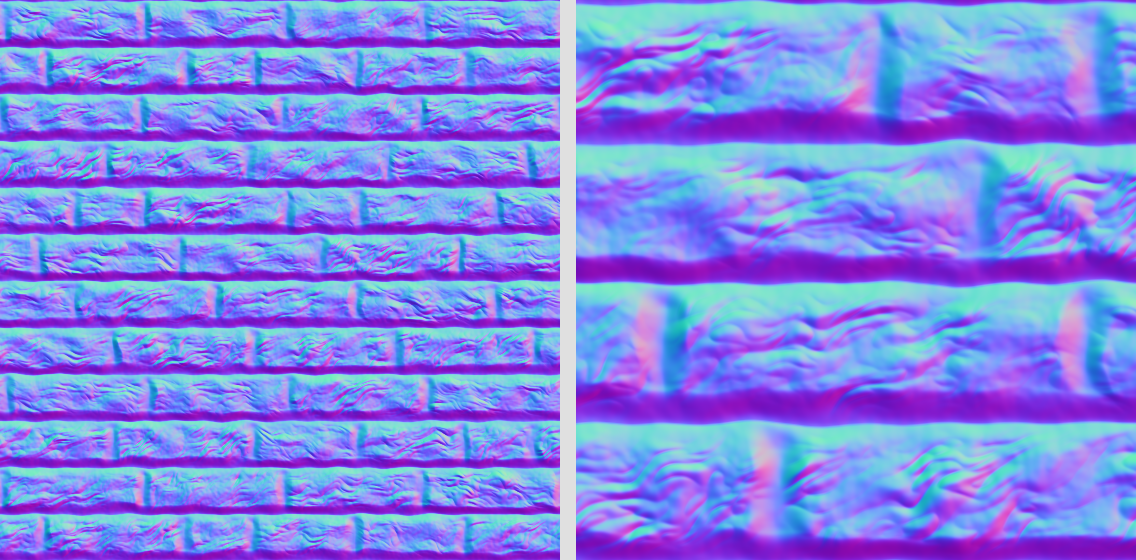
Left, the full canvas; right, a detail of the centre.
This texture map is drawn by a WebGL 2 fragment shader. Its source:

```glsl
#version 300 es
precision highp float;
// Tangent-space normal map of a weathered brick wall: twelve courses with mixed bonds.

uniform vec2 u_resolution;
out vec4 fragColor;

// Layout; lengths below are in course heights unless noted
const float COURSES = 12.0;
const float COURSE_SHIFT = 0.03;
const float EDGE_WOBBLE = 0.06;
// Start of the first brick and bond type of each course, bottom to top (canvas widths)
const float START[12] = float[12](0.078, 0.004, 0.202, 0.013, 0.202, 0.133,
                                  0.068, 0.133, 0.190, 0.000, 0.082, 0.007);
const int BOND[12] = int[12](1, 0, 2, 0, 0, 0, 0, 3, 0, 0, 1, 0);
// Joints after the first one for each bond type (canvas widths)
const vec4 JOINTS[4] = vec4[4](vec4(0.252, 0.504, 0.751, 1.0),
                               vec4(0.251, 0.372, 0.555, 0.750),
                               vec4(0.252, 0.436, 0.626, 0.750),
                               vec4(0.124, 0.380, 0.510, 0.753));

// Relief
const float UNDERSIDE = 0.23;
const float FACE_SLOPE = 0.04;
const float TOP_BEVEL = 0.21;
const float JOINT_DEPTH = 0.09;
const float LEFT_BEVEL = 0.19;
const float RIGHT_BEVEL = 0.22;
const float FACE_LEAN = 0.5;
const float END_WEAR = 0.12;
const float SWELL = 0.17;
const float CRACKS = 0.20;
const float CHIPS = 0.08;
const float GRAIN = 0.007;
const float SAMPLE_STEP = 0.013;
const float NOISE_WRAP = 24.0;
const float TAU = 6.2832;

float hash(vec2 p) {
    return fract(sin(dot(p, vec2(127.1, 311.7))) * 43758.5);
}

float cornerGradient(vec2 cell, vec2 offset) {
    float angle = TAU * hash(mod(cell, NOISE_WRAP));
    return dot(vec2(cos(angle), sin(angle)), offset);
}

// Wrapping gradient noise, roughly -0.7 to 0.7
float noise(vec2 p) {
    vec2 cell = floor(p), f = p - cell;
    vec2 w = f * f * f * (f * (f * 6.0 - 15.0) + 10.0);
    vec2 e = vec2(0.0, 1.0);
    return mix(mix(cornerGradient(cell, f), cornerGradient(cell + e.yx, f - e.yx), w.x),
               mix(cornerGradient(cell + e, f - e), cornerGradient(cell + e.yy, f - e.yy), w.x), w.y);
}

// Soft-bottomed crease: lowest where the noise crosses zero, centred on zero height
float crease(vec2 p) {
    float n = noise(p);
    return sqrt(n * n + 0.0012) - 0.22;
}

// Slanted splits and chips on one brick face
float faceDetail(vec2 local, float seed) {
    vec2 q = local + 19.0 * vec2(seed, fract(seed * 7.3));
    float angle = mix(-0.3, 0.65, fract(seed * 13.7));
    float c = cos(angle), s = sin(angle);
    float swell = noise(q * vec2(1.7, 2.3));
    vec2 grainwise = vec2(c * q.x + s * q.y, c * q.y - s * q.x);
    grainwise += 0.13 * vec2(noise(q * 2.3 + 5.0), noise(q * 2.7 + 11.0));
    float worn = mix(0.3, 1.0, smoothstep(-0.3, 0.2, noise(q * 1.4 + 8.0)))
               * mix(0.6, 1.1, fract(seed * 29.3));
    float cracks = crease(grainwise * vec2(1.4, 4.0));
    float chips = crease(grainwise * vec2(4.0, 8.0) + 3.0);
    return SWELL * swell + worn * (CRACKS * cracks + CHIPS * chips) + GRAIN * noise(q * 13.0);
}

float wallHeight(vec2 p) {
    float grain = GRAIN * noise(p * 10.0);
    p += EDGE_WOBBLE * vec2(noise(p * 2.0), noise(p * 2.0 + 7.0));

    // Find the course and the joints on both sides
    float y = p.y + COURSE_SHIFT;
    float course = mod(floor(y), COURSES);
    float v = fract(y);
    int row = int(course);
    float x = fract(p.x / COURSES - START[row]);
    vec4 joints = JOINTS[BOND[row]];
    float left = 0.0, right = 1.0;
    for (int i = 0; i < 4; i++) {
        if (joints[i] <= x) left = joints[i];
        else right = min(right, joints[i]);
    }
    float fromLeft = (x - left) * COURSES;
    float fromRight = (right - x) * COURSES;
    float seed = hash(vec2(course + 1.0, floor(left * 40.0)));

    // Brick body: steep underside, leaning face, rounded top and ragged ends
    float leftBevel = LEFT_BEVEL + END_WEAR * noise(vec2(seed * 17.0, v * 3.0));
    float rightBevel = RIGHT_BEVEL + END_WEAR * noise(vec2(seed * 23.0, v * 4.0));
    float body = smoothstep(0.0, leftBevel, fromLeft) * smoothstep(0.0, rightBevel, fromRight);
    float tilt = (seed - 0.5) * 0.18 + 0.2 * noise(vec2(fromLeft * 2.2, seed * 20.0));
    float lifted = v + tilt * body * v * (1.0 - v) * 2.0;
    float u = clamp((lifted - UNDERSIDE) / (1.0 - UNDERSIDE), 0.0, 1.0);
    float profile = (FACE_SLOPE + TOP_BEVEL) * smoothstep(0.0, UNDERSIDE, lifted)
                  - FACE_SLOPE * u - TOP_BEVEL * u * u * u * u;
    float lean = 1.0 + FACE_LEAN * fromRight / (fromLeft + fromRight);
    float ends = JOINT_DEPTH * (body * lean - 1.0)
               * smoothstep(0.05, 0.28, v) * smoothstep(1.0, 0.82, v);
    float face = body * smoothstep(0.04, 0.26, v) * smoothstep(1.0, 0.75, v);
    return profile + ends + face * faceDetail(vec2(fromLeft, v), seed) + grain;
}

void main() {
    vec2 p = gl_FragCoord.xy / u_resolution * COURSES;
    vec2 e = vec2(SAMPLE_STEP, 0.0);
    // Central differences give the surface slope
    vec2 slope = vec2(wallHeight(p + e.xy) - wallHeight(p - e.xy),
                      wallHeight(p + e.yx) - wallHeight(p - e.yx)) / (2.0 * SAMPLE_STEP);
    vec3 normal = normalize(vec3(-slope, 1.0));
    fragColor = vec4(normal * 0.5 + 0.5, 1.0);
}
```
